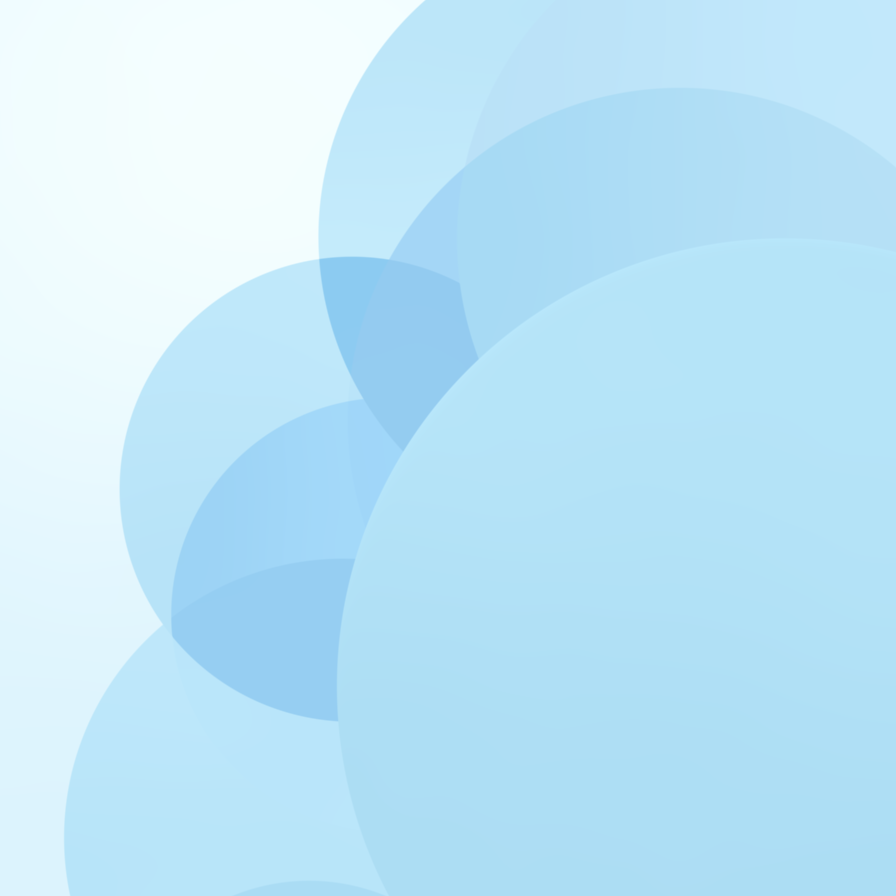
A three.js fragment shader for this background:

```glsl
// Overlapping translucent pale-blue discs on a near-white wash.
// Discs are distance functions painted back to front; each overlap gets its
// own deeper tint, with slow gradients and a faint noise wash on top.
#define EDGE 0.0012
#define RIM_WIDTH 0.006
#define RIM_GAIN 0.014
#define WASH_SCALE 4.0
#define WASH_GAIN 0.010

varying vec2 vUv;

float hash(vec2 p) {
  return fract(sin(dot(p, vec2(127.1, 311.7))) * 4375.85);
}

float noise(vec2 p) {
  vec2 i = floor(p);
  vec2 f = fract(p);
  f = f * f * (3.0 - 2.0 * f);
  float low = mix(hash(i), hash(i + vec2(1.0, 0.0)), f.x);
  float high = mix(hash(i + vec2(0.0, 1.0)), hash(i + vec2(1.0, 1.0)), f.x);
  return mix(low, high, f.y);
}

float wash(vec2 p) {
  float sum = 0.0;
  float gain = 0.5;
  for (int i = 0; i < 3; i++) {
    sum += gain * (noise(p) - 0.5);
    p = p * 2.0 + 7.3;
    gain *= 0.5;
  }
  return sum;
}

float circleDist(vec2 p, vec2 center, float radius) {
  return length(p - center) - radius;
}

float disc(vec2 p, vec2 center, float radius) {
  return 1.0 - smoothstep(-EDGE, EDGE, circleDist(p, center, radius));
}

vec3 backdrop(vec2 p) {
  vec3 col = mix(vec3(0.865, 0.955, 0.992), vec3(0.925, 0.982, 1.0),
                 smoothstep(0.1, 0.9, p.y));
  float glow = exp(-7.0 * dot(p - vec2(0.27, 0.86), p - vec2(0.27, 0.86)));
  return mix(col, vec3(0.965, 1.0, 0.998), 0.85 * glow);
}

void main() {
  vec2 p = vUv;

  // Coverage of each disc
  float top = disc(p, vec2(0.707, 0.736), 0.3516);
  float corner = disc(p, vec2(0.889, 0.733), 0.379);
  float middle = disc(p, vec2(0.759, 0.531), 0.371);
  float left = disc(p, vec2(0.393, 0.454), 0.2595);
  float inner = disc(p, vec2(0.4336, 0.3138), 0.2425);
  float lower = disc(p, vec2(0.383, 0.065), 0.3115);
  float base = disc(p, vec2(0.345, -0.208), 0.225);

  // Lower left group
  vec3 lowerCol = mix(vec3(0.720, 0.896, 0.976), vec3(0.745, 0.908, 0.982),
                      smoothstep(0.0, 0.3, p.y));
  vec3 leftCol = mix(vec3(0.718, 0.890, 0.972), vec3(0.752, 0.911, 0.982),
                     smoothstep(0.3, 0.7, p.y));
  vec3 innerOnLeft = mix(vec3(0.615, 0.828, 0.960), vec3(0.640, 0.850, 0.978),
                         smoothstep(0.2, 0.4, p.x));
  innerOnLeft = mix(innerOnLeft, vec3(0.588, 0.808, 0.949), lower);
  vec3 innerOnLower = vec3(0.728, 0.900, 0.980);

  vec3 col = mix(backdrop(p), lowerCol, lower);
  col = mix(col, vec3(0.665, 0.862, 0.957), base);
  col = mix(col, leftCol, left);
  col = mix(col, mix(innerOnLower, innerOnLeft, left),
            inner * max(left, lower));
  col *= mix(vec3(1.0), vec3(0.978, 0.988, 0.996), middle);

  // Upper group, with deeper tints where it crosses its neighbours
  vec3 topCol = mix(vec3(0.770, 0.922, 0.985), vec3(0.735, 0.900, 0.976),
                    smoothstep(0.7, 1.0, p.y));
  vec3 topOnMiddle = vec3(0.645, 0.840, 0.965);
  vec3 topOnLeft = vec3(0.550, 0.797, 0.945);
  vec3 topOnBoth = vec3(0.578, 0.797, 0.941);
  col = mix(col, mix(mix(topCol, topOnMiddle, middle),
                     mix(topOnLeft, topOnBoth, middle), left), top);

  float across = smoothstep(0.5, 1.0, p.x);
  vec3 cornerCol = mix(vec3(0.730, 0.884, 0.970), vec3(0.762, 0.912, 0.986),
                       across);
  vec3 cornerOnMiddle = mix(vec3(0.655, 0.855, 0.958),
                            vec3(0.715, 0.882, 0.966), across);
  col = mix(col, mix(cornerCol, cornerOnMiddle, middle), corner);

  // Large front disc with a thin bright rim
  vec2 frontCenter = vec2(0.876, 0.234);
  float frontDist = circleDist(p, frontCenter, 0.500);
  vec3 frontCol = mix(vec3(0.672, 0.865, 0.953), vec3(0.712, 0.894, 0.972),
                      smoothstep(0.0, 0.65, p.y + 0.15 * (p.x - 0.5)));
  float lit = smoothstep(0.1, 0.6, p.y);
  frontCol += RIM_GAIN * lit * exp(-abs(frontDist) / RIM_WIDTH);
  col = mix(col, frontCol, 1.0 - smoothstep(-EDGE, EDGE, frontDist));

  // Faint watercolour variation
  col += WASH_GAIN * wash(p * WASH_SCALE) * vec3(1.3, 0.8, 0.5);
  gl_FragColor = vec4(clamp(col, 0.0, 1.0), 1.0);
}
```
